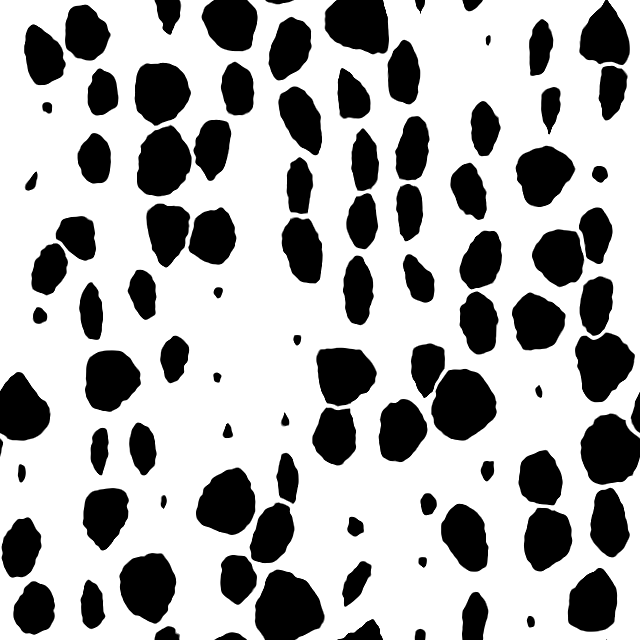
Give the GLSL for this pattern, as a WebGL 2 fragment shader.

```glsl
#version 300 es
precision highp float;
// Scattered black upright pebbles, seeds and chips on white; tiles in both directions.

uniform vec2 u_resolution;
out vec4 fragColor;

const vec3 PAPER = vec3(1.0);
const vec3 INK = vec3(0.0);
const vec2 GRID = vec2(10.0, 9.0);   // pebbles across and up
const float TAU = 6.2831853;

// Integer hash of a wrapped cell and a salt, three values in 0..1
vec3 hash3(vec2 cell, vec2 period, uint salt) {
    uvec3 v = uvec3(uvec2(mod(cell, period)), salt);
    v = v * 1664525u + 1013904223u;
    v += v.yzx * v.zxy;
    v ^= v >> 16u;
    v += v.yzx * v.zxy;
    return vec3(v >> 8u) / 16777216.0;
}

// Smooth vector noise that wraps after "period" cells, -0.5..0.5
vec2 wrapNoise(vec2 uv, float period, uint salt) {
    vec2 cell = floor(uv * period);
    vec2 f = smoothstep(0.0, 1.0, fract(uv * period));
    vec2 wrap = vec2(period);
    vec2 low = mix(hash3(cell, wrap, salt).xy,
                   hash3(cell + vec2(1.0, 0.0), wrap, salt).xy, f.x);
    vec2 high = mix(hash3(cell + vec2(0.0, 1.0), wrap, salt).xy,
                    hash3(cell + vec2(1.0, 1.0), wrap, salt).xy, f.x);
    return mix(low, high, f.y) - 0.5;
}

vec2 rotate(vec2 p, float angle) {
    float c = cos(angle), s = sin(angle);
    return vec2(c * p.x - s * p.y, s * p.x + c * p.y);
}

// Approximate distance to an ellipse, tapered along y and lumpy around its rim
float pebbleDistance(vec2 p, vec2 radius, float taper, vec2 phase) {
    p.x /= max(1.0 + taper * p.y / radius.y, 0.35);
    vec2 q = p / radius;
    float angle = atan(q.y, q.x + 1e-6);
    float lumps = 1.0 + 0.05 * cos(3.0 * angle + phase.x)
                      + 0.035 * cos(5.0 * angle + phase.y);
    float k = length(q);
    float slope = max(length(q / radius), 1e-4);
    return k * (k * lumps - 1.0) / slope;
}

// Distance to the pebble that belongs to one grid cell
float cellPebble(vec2 uv, vec2 cell, float columnShift) {
    vec3 place = hash3(cell, GRID, 1u);
    vec3 size = hash3(cell, GRID, 2u);
    vec3 form = hash3(cell, GRID, 3u);

    vec2 jitter = (place.xy - 0.5) * vec2(0.56, 0.42);
    vec2 center = (cell + 0.5 + jitter + vec2(0.0, columnShift)) / GRID;

    bool isChip = size.x < 0.17;
    float scale = isChip ? mix(0.15, 0.42, size.y) : mix(0.74, 1.18, size.y);
    float aspect = mix(0.38, 0.92, size.z);
    float height = 0.048 * scale;
    vec2 radius = vec2(height * aspect, height);

    float lean = 2.0 * place.z - 1.0;
    float taperSide = 2.0 * form.x - 1.0;
    float tilt = lean * mix(0.12, 0.5, abs(lean));
    float taper = 0.65 * taperSide * abs(taperSide);
    return pebbleDistance(rotate(uv - center, tilt), radius, taper, form.yz * TAU);
}

// Union of all pebbles, with a thin gap cut where two of them would touch
float pebbleField(vec2 uv, float gap) {
    float nearest = 1.0, second = 1.0;
    float column = floor(uv.x * GRID.x);
    for (int i = -1; i <= 1; i++) {
        float x = column + float(i);
        float shift = hash3(vec2(x, 0.0), GRID, 7u).x;
        float row = floor(uv.y * GRID.y - shift);
        for (int j = -1; j <= 1; j++) {
            float d = cellPebble(uv, vec2(x, row + float(j)), shift);
            second = min(second, max(nearest, d));
            nearest = min(nearest, d);
        }
    }
    return max(nearest, 0.5 * (gap - (second - nearest)));
}

void main() {
    vec2 uv = gl_FragCoord.xy / u_resolution;
    float pixel = 1.0 / min(u_resolution.x, u_resolution.y);

    // Fine raggedness of the rims
    vec2 ragged = uv + 0.004 * wrapNoise(uv, 110.0, 11u);

    float d = pebbleField(ragged, 0.006);
    float coverage = clamp(0.5 - d / pixel, 0.0, 1.0);
    fragColor = vec4(mix(PAPER, INK, coverage), 1.0);
}
```
